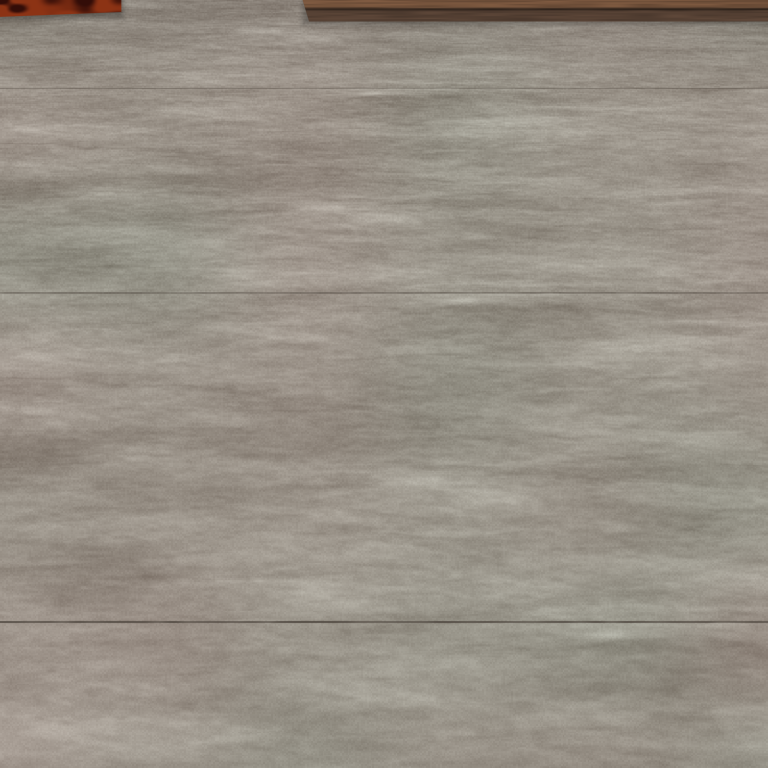
Write a Shadertoy shader that draws this texture.

```glsl
// Weathered grey wood planks receding in perspective, with two furniture bases at the far edge.

const vec3 DARK_GREY  = vec3(0.52, 0.49, 0.45);
const vec3 LIGHT_GREY = vec3(0.68, 0.66, 0.62);
const vec3 SEAM_BROWN = vec3(0.30, 0.27, 0.24);
const vec3 WOOD_DARK  = vec3(0.33, 0.25, 0.20);
const vec3 WOOD_LIGHT = vec3(0.45, 0.32, 0.23);
const vec3 RED_DARK   = vec3(0.20, 0.05, 0.03);
const vec3 RED_LIGHT  = vec3(0.55, 0.20, 0.08);

const float HORIZON = 1.028;     // height of the vanishing point above the canvas
const float VANISH_X = -0.02;
const float NEAR_SEAM = 0.5441;  // inverse depth of the nearest seam
const float PLANK_STEP = 0.1654; // inverse depth of one plank

// Soft stains repeated on every plank: centre x, centre y, radius, tone
const vec4 STAINS[8] = vec4[8](
    vec4(0.58, 0.75, 0.13, 0.38), vec4(0.07, 0.75, 0.09, 0.28),
    vec4(0.08, 0.47, 0.09, -0.30), vec4(0.26, 0.49, 0.11, -0.25),
    vec4(0.345, 0.37, 0.05, 0.45), vec4(0.54, 0.25, 0.13, -0.25),
    vec4(0.26, 0.07, 0.09, 0.30), vec4(0.05, 0.16, 0.08, -0.25));

float hash(vec2 p) {
    vec3 q = fract(p.xyx * 0.1031);
    q += dot(q, q.yzx + 33.33);
    return fract((q.x + q.y) * q.z);
}

float noise(vec2 p) {
    vec2 i = floor(p), f = fract(p);
    f = f * f * (3.0 - 2.0 * f);
    return mix(mix(hash(i), hash(i + vec2(1, 0)), f.x),
               mix(hash(i + vec2(0, 1)), hash(i + vec2(1, 1)), f.x), f.y);
}

// Layered noise centred on zero
float fbm(vec2 p) {
    float sum = 0.0, amp = 0.6;
    for (int i = 0; i < 4; i++) {
        sum += amp * (noise(p) - 0.5);
        p = p * vec2(1.9, 2.1) + 17.3;
        amp *= 0.55;
    }
    return sum;
}

float softSpot(vec2 p, vec2 centre, vec2 radius) {
    vec2 d = (p - centre) / radius;
    return exp(-dot(d, d));
}

// Coverage of an axis-aligned box with edges smoothed over width aa
float box(vec2 p, vec2 lo, vec2 hi, float aa) {
    vec2 d = max(lo - p, p - hi);
    return 1.0 - smoothstep(-aa, aa, max(d.x, d.y));
}

// Brightness of one plank; p.y runs across the plank from 0 to 1
float plankTone(vec2 p, float row) {
    vec2 warp = 0.05 * vec2(fbm(p * vec2(14, 9)), fbm(p * vec2(8, 14) + 40.0));
    vec2 q = p + warp;
    float tone = 0.53;
    for (int i = 0; i < 8; i++) {
        vec4 s = STAINS[i];
        tone += s.w * softSpot(q, s.xy, s.z * vec2(1.0, 0.7));
    }
    tone += 0.75 * fbm(q * vec2(8, 9) + 5.0);
    tone += 0.65 * fbm(q * vec2(17, 34) + 71.0);
    tone += 0.35 * fbm(q * vec2(9, 22) + 31.0 * row + 200.0); // wear of this plank only
    tone += 0.30 * (noise(p * vec2(110, 100)) - 0.5);
    // Dark streak and bright scratch near the far seam
    tone -= 0.45 * softSpot(q, vec2(0.516, 0.93), vec2(0.09, 0.025));
    tone += 0.50 * softSpot(p, vec2(0.438, 0.968), vec2(0.018, 0.010));
    return tone;
}

vec3 floorColor(vec2 uv, float aa) {
    float depth = uv.y + HORIZON;
    float k = (1.0 / depth - NEAR_SEAM) / PLANK_STEP;
    vec2 p = vec2((uv.x - VANISH_X) / depth, fract(k));
    float tone = plankTone(p, floor(k) + 2.0);
    tone += 0.2 * (hash(floor(uv * 400.0)) - 0.5); // fine grain
    vec3 col = mix(DARK_GREY, LIGHT_GREY, clamp(tone, -0.35, 1.3));
    // Drift between pinkish and greenish grey
    float tint = noise(uv * vec2(5, 6) + 3.0) - 0.5 - 0.5 * softSpot(uv, vec2(0.92, 0.64), vec2(0.15));
    col += tint * vec3(0.030, -0.005, 0.005);
    // Seams, thinner and fainter with distance
    float seamDist = abs(k - round(k)) * PLANK_STEP * depth * depth;
    float halfWidth = 0.0005 + 0.0010 * uv.y;
    float seam = 1.0 - smoothstep(halfWidth - aa, halfWidth + aa, seamDist);
    float wear = 0.8 + 0.4 * noise(vec2(p.x * 90.0, round(k)));
    col = mix(col, SEAM_BROWN, seam * wear * mix(0.35, 0.8, uv.y));
    return col * mix(0.93, 1.0, smoothstep(0.0, 0.14, uv.y));
}

void mainImage(out vec4 fragColor, in vec2 fragCoord) {
    vec2 uv = fragCoord / iResolution.xy;
    uv.y = 1.0 - uv.y; // measured downward from the far edge
    float aa = 0.75 / iResolution.y;
    vec3 col = floorColor(uv, aa);

    // Contact shadows
    col *= 1.0 - 0.3 * box(uv, vec2(0.395, -1.0), vec2(2.0, 0.031), 0.008);
    col *= 1.0 - 0.3 * box(uv, vec2(-1.0), vec2(0.160, 0.023), 0.007);

    // Brown base on the right, with a dark groove
    float grain = noise(uv * vec2(25, 500));
    vec3 wood = mix(WOOD_LIGHT, WOOD_DARK, smoothstep(0.008, 0.014, uv.y)) * (0.88 + 0.24 * grain);
    wood *= 1.0 - 0.45 * softSpot(uv, vec2(uv.x, 0.012), vec2(1.0, 0.0018));
    col = mix(col, wood, box(uv, vec2(0.394 + 0.3 * uv.y, -1.0), vec2(2.0, 0.028), aa));

    // Glossy red base on the left
    vec3 red = mix(RED_DARK, RED_LIGHT, smoothstep(0.3, 0.8, noise(uv * vec2(45, 90))));
    col = mix(col, red, box(uv, vec2(-1.0), vec2(0.158, 0.022 - 0.04 * uv.x), aa));

    fragColor = vec4(col, 1.0);
}
```
